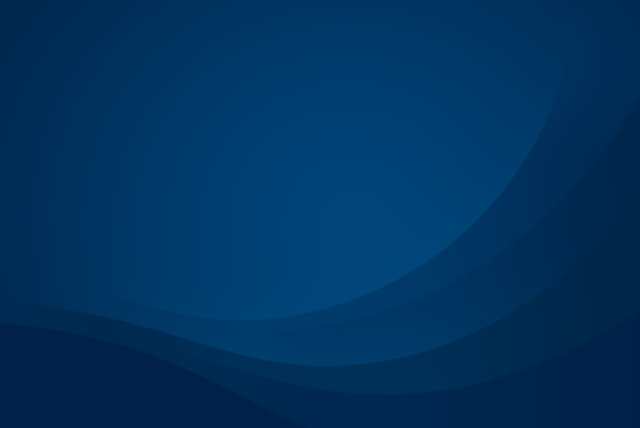
Give the GLSL for this background, as a Shadertoy shader.

```glsl
// Deep blue backdrop: a soft radial light with sweeping, overlapping swooshes.
// Each swoosh is a curve with a Gaussian shoulder on the left and an elliptic
// rise on the right; it glows faintly above its rim and is filled below it.

// Height of a rim: lowest point, shoulder (height, width), ellipse radii.
float rim(float x, vec2 low, vec2 shoulder, vec2 radii) {
    float left = max(low.x - x, 0.0) / shoulder.y;
    float right = clamp((x - low.x) / radii.x, 0.0, 1.0);
    return low.y + shoulder.x * (1.0 - exp(-left * left))
                 + radii.y * (1.0 - sqrt(1.0 - right * right));
}

// Lights the area above a rim, then covers the area below it.
vec3 swoosh(vec3 under, float above, vec3 fill, float opacity, float glow) {
    vec3 lit = under + vec3(0.0, 0.9, 1.0) * glow * exp(-max(above, 0.0) / 0.075);
    float soft = max(fwidth(above), 0.0005);
    float cover = 1.0 - smoothstep(-soft, soft, above);
    return mix(lit, fill, cover * opacity);
}

void mainImage(out vec4 fragColor, in vec2 fragCoord) {
    // Height is 1, width is 1.5.
    vec2 p = fragCoord / iResolution.xy * vec2(1.5, 1.0);

    // Radial light
    float falloff = length((p - vec2(0.82, 0.51)) / vec2(0.94, 0.82));
    vec3 color = mix(vec3(0.0, 0.265, 0.475), vec3(0.0, 0.15, 0.30),
                     smoothstep(0.0, 1.2, falloff));

    // Fills darken toward both sides; glows live in the middle.
    float side = smoothstep(0.1, 0.75, abs(p.x - 0.78));
    float middle = 1.0 - side;

    // Upper swoosh, dissolving at its left and top ends
    float above = p.y - rim(p.x, vec2(0.557, 0.252), vec2(0.098, 0.332), vec2(0.80, 0.814));
    vec3 fill = mix(vec3(0.0, 0.222, 0.408), vec3(0.0, 0.16, 0.32), side);
    float fade = smoothstep(0.15, 0.5, p.x) * (1.0 - smoothstep(0.6, 0.98, p.y));
    color = swoosh(color, above, fill, fade, 0.022 * middle);

    // Second swoosh
    above = p.y - rim(p.x, vec2(0.605, 0.225), vec2(0.078, 0.39), vec2(1.074, 1.225));
    fill = mix(vec3(0.0, 0.206, 0.388), vec3(0.0, 0.147, 0.295), side);
    color = swoosh(color, above, fill, smoothstep(0.4, 0.8, p.x), 0.0);

    // Third swoosh, with the brightest rim
    above = p.y - rim(p.x, vec2(0.762, 0.1445), vec2(0.160, 0.459), vec2(0.977, 1.186));
    fill = mix(vec3(0.0, 0.183, 0.342), vec3(0.0, 0.15, 0.285), side);
    color = swoosh(color, above, fill, smoothstep(-0.1, 0.3, p.x), 0.034 * middle);

    // Lowest swoosh
    above = p.y - rim(p.x, vec2(0.898, 0.078), vec2(0.195, 0.566), vec2(2.93, 9.23));
    fill = mix(vec3(0.0, 0.155, 0.315), vec3(0.0, 0.13, 0.28), side);
    color = swoosh(color, above, fill, smoothstep(0.2, 0.8, p.x), 0.008 * middle);

    // Dark corner at the lower left
    above = p.y - rim(p.x, vec2(0.977, -0.064), vec2(0.322, 0.547), vec2(1.0, 0.0));
    color = swoosh(color, above, vec3(0.0, 0.13, 0.29), 1.0, 0.0);

    fragColor = vec4(color, 1.0);
}
```
